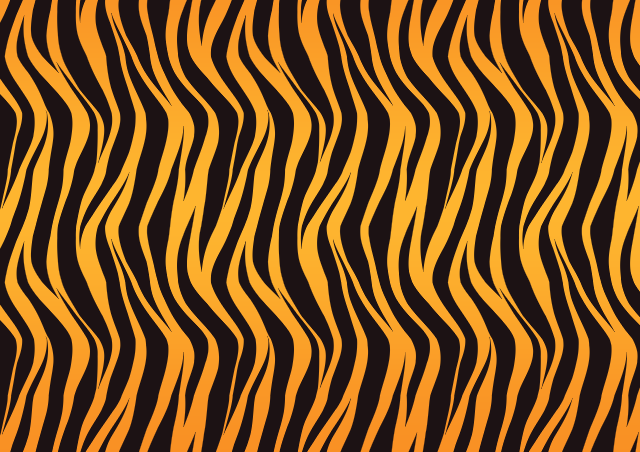
Reproduce this pattern procedurally as a WebGL 1 fragment shader.

```glsl
precision highp float;
// Tiger-stripe fabric: tapering dark blades meandering down a glowing orange ground.
uniform vec2 u_resolution;

const float LANES = 7.0;

float hash(vec2 p) {
  vec3 q = fract(p.xyx * vec3(0.1031, 0.1030, 0.0973));
  q += dot(q, q.yzx + 33.33);
  return fract((q.x + q.y) * q.z);
}

// Slightly angular blend, giving hand-cut outlines
vec2 ease(vec2 f) {
  return mix(f, f * f * (3.0 - 2.0 * f), 0.6);
}

// Signed noise along one blade
float edgeNoise(float s, float seed) {
  float cell = floor(s);
  float f = ease(vec2(s - cell)).x;
  return mix(hash(vec2(cell, seed)), hash(vec2(cell + 1.0, seed)), f) * 2.0 - 1.0;
}

// Signed noise repeating after the given number of cells
float tileNoise(vec2 p, vec2 cells) {
  p *= cells;
  vec2 f = ease(fract(p));
  vec2 a = mod(floor(p), cells);
  vec2 b = mod(a + 1.0, cells);
  float low = mix(hash(a + 5.0), hash(vec2(b.x, a.y) + 5.0), f.x);
  float high = mix(hash(vec2(a.x, b.y) + 5.0), hash(b + 5.0), f.x);
  return mix(low, high, f.y) * 2.0 - 1.0;
}

// Horizontal distance to the nearest blade, in tile units
float stripes(vec2 p) {
  // Sideways sway shared by all blades
  p.x -= 0.06 * cos(6.2832 * (p.y - 0.32)) + 0.07 * tileNoise(p, vec2(2.0, 4.0));

  float nearest = 1.0;
  for (float lane = 0.0; lane < LANES; lane++) {
    float seed = lane * 7.0 + 3.0;
    float start = fract(lane * 0.618 + 0.1 * hash(vec2(seed, 1.0)));
    float bladeLength = mix(1.25, 1.5, hash(vec2(seed, 2.0)));
    float lean = mix(0.10, 0.13, hash(vec2(seed, 3.0)));
    lean *= hash(vec2(seed, 4.0)) > 0.4 ? 1.0 : -1.0;
    float thickness = mix(0.033, 0.047, hash(vec2(seed, 5.0)));

    // Each blade outlasts the tile, so its tail runs beside its own head
    for (float turn = 0.0; turn < 2.0; turn++) {
      float along = fract(p.y - start) + turn;
      float t = along / bladeLength;
      float taper = min(1.0, min(t * 4.5, (1.0 - t) * 3.0));
      float center = (lane + 0.5) / LANES + lean * (t - 0.5)
                   + 0.013 * edgeNoise(along * 6.0, seed + 0.5);
      float halfWidth = thickness * taper * (1.0 + 0.28 * edgeNoise(along * 7.0, seed + 1.5));
      float offset = abs(fract(p.x - center + 0.5) - 0.5);
      if (t < 1.0) nearest = min(nearest, offset - halfWidth);
    }
  }
  return nearest;
}

void main() {
  vec2 uv = gl_FragCoord.xy / u_resolution.y;
  vec2 tile = uv * vec2(2.04, 2.0);

  // Ground glows yellow near mid height
  float glow = 1.0 - smoothstep(0.0, 0.58, abs(uv.y - 0.55));
  vec3 ground = mix(vec3(0.975, 0.565, 0.14), vec3(0.995, 0.71, 0.185), glow);
  vec3 ink = vec3(0.11, 0.07, 0.08);

  float pixel = 2.1 / u_resolution.y;
  float cover = clamp(0.5 - stripes(tile) / pixel, 0.0, 1.0);
  gl_FragColor = vec4(mix(ground, ink, cover), 1.0);
}
```
